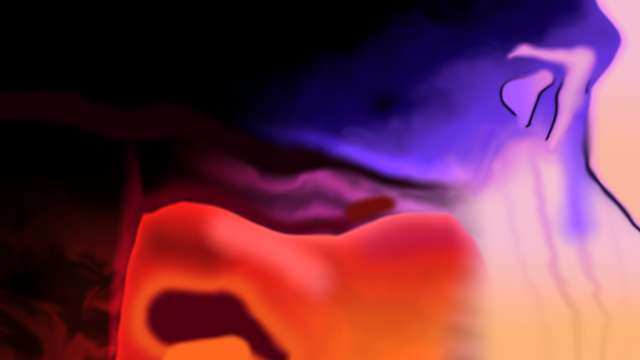
A WebGL 1 fragment shader for this background:

```glsl
precision highp float;
uniform vec2 u_resolution;
#define WARP 0.085
#define FOLD 0.24
#define EDGE 0.007
#define NAVY vec3(0.07, 0.005, 0.32)
#define VIOLET vec3(0.37, 0.18, 0.8)
#define ORCHID vec3(0.85, 0.47, 0.87)
#define BLUSH vec3(0.96, 0.74, 0.82)
#define PEACH vec3(1, 0.7, 0.47)
#define ORANGE vec3(1, 0.4, 0.12)
#define RED vec3(0.86, 0.1, 0.09)
#define MAROON vec3(0.24, 0, 0.055)
#define SALMON vec3(1, 0.36, 0.36)

float hash(vec2 p) { return fract(sin(dot(p, vec2(127.1, 311.7))) * 43758.5453); }

float noise(vec2 p) {
  vec2 i = floor(p), f = fract(p), e = vec2(1, 0);
  f *= f * (3.0 - 2.0 * f);
  return mix(mix(hash(i), hash(i + e), f.x), mix(hash(i + e.yx), hash(i + 1.0), f.x), f.y);
}

float fbm(vec2 p) {
  float sum = 0.0, amp = 0.5;
  for (int i = 0; i < 4; i++) {
    sum += amp * noise(p);
    p = mat2(1.6, 1.2, -1.2, 1.6) * p + 3.7;
    amp *= 0.45;
  }
  return sum;
}

// Smooth step that also accepts falling edges
float ramp(float a, float b, float x) {
  float t = clamp((x - a) / (b - a), 0.0, 1.0);
  return t * t * (3.0 - 2.0 * t);
}

float bell(float x, float w) { return exp(-x * x / (w * w)); }

// Distance to a tapered stroke from s.xy to s.zw
float stroke(vec2 p, vec4 s, float ra, float rb) {
  vec2 d = s.zw - s.xy;
  float t = clamp(dot(p - s.xy, d) / dot(d, d), 0.0, 1.0);
  return length(p - s.xy - d * t) - mix(ra, rb, t);
}

// Soft filled stroke
float glow(vec2 p, vec4 s, float r, float soft) {
  return ramp(soft, -0.5 * soft, stroke(p, s, r, r));
}

float join(float a, float b) {
  float h = max(0.03 - abs(a - b), 0.0);
  return min(a, b) - h * h * 8.0;
}

float crest(float x) {
  return 0.45 * ramp(0.28, 0.4, x) + 0.037 * ramp(0.4, 0.57, x) - 0.09 * ramp(0.58, 0.82, x)
    + 0.06 * ramp(0.93, 1.18, x) - 0.3 * ramp(1.24, 1.46, x) - 0.05;
}

// Blue to blush field above the folds
vec3 upperField(vec2 p, float cloud) {
  float t = 0.62 * (p.x - 0.8) + 1.1 * (0.95 - p.y) + 0.4 * (cloud - 0.47);
  t -= 0.16 * bell(length((p - vec2(1.065, 0.71)) * vec2(1, 1.6)), 0.06);
  vec3 col = NAVY * ramp(0.1, 0.36, t);
  col = mix(col, VIOLET * 0.8, ramp(0.32, 0.52, t));
  col = mix(col, VIOLET * 1.12, ramp(0.48, 0.68, t));
  col = mix(col, ORCHID, ramp(0.65, 0.86, t));
  col = mix(col, BLUSH, ramp(0.8, 1.0, t)) * ramp(0.55, 0.95, p.x);
  return mix(col, PEACH, ramp(0.36, 0.03, p.y) * ramp(0.8, 1.2, p.x));
}

// Red and orange mass under the crest
vec3 lowerMass(vec2 p, float depth, float cloud) {
  vec3 col = mix(RED, ORANGE, ramp(0.34, 0.02, p.y) * ramp(0.55, 1.05, p.x));
  col = mix(col, PEACH, 0.7 * ramp(1.1, 1.4, p.x) * ramp(0.25, 0.0, p.y));
  col = mix(col, RED * 0.6, glow(p, vec4(0.46, 0.32, 0.58, 0.3), 0.03, 0.08));
  col = mix(col, SALMON, glow(p, vec4(0.64, 0.37, 0.88, 0.22), 0.035, 0.06));
  col = mix(col, vec3(0.74, 0.08, 0.19), glow(p, vec4(1.06, 0.32, 1.26, 0.33), 0.03, 0.05));
  vec3 rim = mix(RED * 1.2, SALMON * 1.1, ramp(0.5, 0.75, p.x));
  rim = mix(rim, ORCHID, 0.45 * ramp(0.9, 1.2, p.x));
  float width = mix(0.016, 0.035, ramp(0.5, 0.7, p.x));
  col = mix(col * (0.82 + 0.38 * cloud), rim, exp(-depth / width));
  // Dark arch with a glowing rim and an ember inside
  float arch = join(stroke(p, vec4(0.48, 0.12, 0.6, 0.12), 0.075, 0.07),
    stroke(p, vec4(0.62, 0.11, 0.76, 0), 0.05, 0.025));
  col = mix(col, ORANGE * 0.95, 0.7 * bell(arch - 0.02, 0.03));
  col = mix(col, MAROON * (0.8 + cloud), ramp(0.012, -0.022, arch));
  return mix(col, ORANGE, glow(p, vec4(0.51, -0.01, 0.63, 0), 0.057, 0.015));
}

void main() {
  vec2 uv = gl_FragCoord.xy / u_resolution.y;
  vec2 drift = vec2(fbm(uv * 4.0), fbm(uv * 4.0 + 17.0)) - 0.47, p = uv + WARP * drift;
  float cloud = fbm(p * vec2(3, 5) + 2.5 * drift), x = p.x, y = p.y;
  // Upper field, cut by a slanted dark band
  vec3 col = upperField(p, cloud);
  float seam = 0.678 - 0.17 * x + 0.01 * sin(x * 15.0), fade = ramp(1.38, 1.1, x);
  float lip = seam + mix(0.075, 0.03, ramp(0.8, 1.02, x));
  col += VIOLET * 0.4 * bell(y - lip - 0.03, 0.022) * ramp(0.62, 0.95, x) * fade;
  col = mix(col, MAROON * 0.4, 0.95 * ramp(lip + 0.018, lip - 0.02, y) * fade);
  // Magenta folds and a dark ribbon over the crest
  float slope = (crest(x + 0.01) - crest(x - 0.01)) * 50.0;
  float above = (y - crest(x)) / sqrt(1.0 + slope * slope);
  vec3 folds = mix(MAROON, vec3(0.68, 0.19, 0.55), ramp(0.52, 0.93, x));
  folds = mix(folds, ORCHID * 1.1, ramp(0.93, 1.25, x)) * ramp(0.44, 0.66, x);
  folds *= 1.0 - FOLD + FOLD * sin((y - seam) * 75.0 + 9.0 * cloud);
  folds = mix(folds, MAROON * 1.3, 0.9 * bell(above - 0.022, 0.03) * ramp(1.16, 0.98, x));
  folds = mix(folds, RED * 0.5, glow(p, vec4(1.01, 0.405, 1.08, 0.43), 0.02, 0.02));
  col = mix(col, folds, ramp(seam + 0.012, seam - 0.015, y) * fade);
  // Dim red smoke at the left
  float smoke = ramp(0.58, 0.12, y) * ramp(0.62, 0.38, x) * (0.4 + 0.2 * sin(24.0 * cloud + 18.0 * y));
  smoke *= 1.0 - bell(length(p - vec2(0.04, 0.23)), 0.07);
  col += RED * smoke * (0.4 + 0.5 * ramp(0.0, 0.3, x));
  float inside = ramp(EDGE, -EDGE, above) * ramp(1.34, 1.17, x - 0.3 * y);
  col = mix(col, lowerMass(p, max(-above, 0.0), cloud), inside);
  // Falling streaks at the right
  float across = x - 1.52 - 0.1 * ramp(0.6, 0.0, y);
  float strands = pow(0.5 + 0.5 * sin(across * 75.0 + 8.0 * cloud), 3.0) * bell(across, 0.1);
  col = mix(col, mix(PEACH * 0.9, ORCHID, ramp(0.05, 0.4, y)), 0.6 * strands * ramp(0.68, 0.5, y));
  col = mix(col, VIOLET * 1.4, 0.65 * glow(p, vec4(1.61, 0.74, 1.6, 0.36), 0.02, 0.05));
  // Hooked tendril and the island beside it
  float tendril = join(stroke(p, vec4(1.42, 0.835, 1.46, 0.86), 0.006, 0.012),
    stroke(p, vec4(1.46, 0.86, 1.6, 0.83), 0.012, 0.026));
  tendril = join(tendril, stroke(p, vec4(1.62, 0.83, 1.59, 0.71), 0.035, 0.027));
  tendril = join(tendril, stroke(p, vec4(1.59, 0.71, 1.545, 0.57), 0.024, 0.022));
  float island = join(stroke(p, vec4(1.43, 0.72, 1.52, 0.77), 0.038, 0.025),
    stroke(p, vec4(1.45, 0.71, 1.455, 0.645), 0.04, 0.012));
  float shapes = min(tendril, island);
  vec3 skin = mix(ORCHID, BLUSH, 0.6 * ramp(0.0, -0.03, tendril));
  skin = mix(skin, VIOLET * 1.45, 0.6 * ramp(1.53, 1.43, x) * ramp(0.01, -0.01, island));
  col = mix(col, skin, ramp(0.012, -0.012, shapes));
  float ink = ramp(0.4, 0.55, noise(uv * 14.0)) * ramp(0.8, 0.72, y);
  col = mix(col, NAVY * 0.4, 0.9 * ink * bell(shapes - 0.003, 0.0045));
  // Pale mass on the right edge, cracked along its shore
  float land = x - 1.63 - 0.085 * bell(y - 0.87, 0.1) - 0.16 * ramp(0.52, 0.3, y);
  vec3 pale = mix(BLUSH, PEACH, 0.55 * ramp(0.85, 0.55, y));
  pale = mix(pale, ORCHID * 1.1, 0.8 * ramp(0.035, 0.0, land));
  col = mix(col, VIOLET, 0.5 * bell(land, 0.04) * ramp(0.3, 0.55, y));
  col = mix(col, pale, ramp(-EDGE, EDGE, land));
  float crack = bell(land, 0.005 + 0.008 * noise(uv * 22.0)) * ramp(0.72, 0.48, y);
  col = mix(col, NAVY * 0.4, 0.85 * crack * ramp(0.26, 0.34, y));
  gl_FragColor = vec4(col, 1);
}
```
